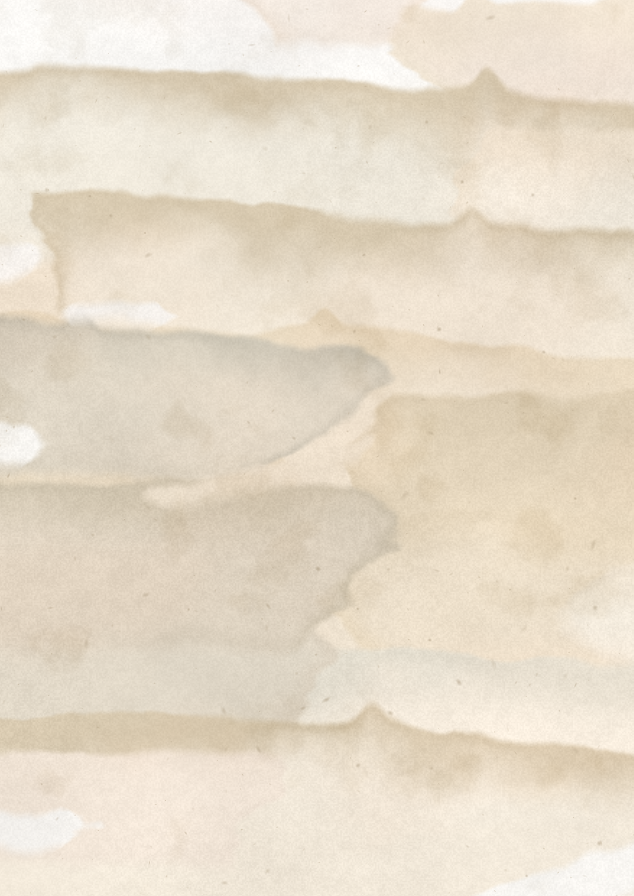
Give the GLSL for this texture, as a WebGL 1 fragment shader.

```glsl
precision highp float;
uniform vec2 u_resolution;

const vec3 WHITE = vec3(0.975, 0.968, 0.955);
const vec3 PEARL = vec3(0.955, 0.925, 0.872);
const vec3 LINEN = vec3(0.932, 0.885, 0.812);
const vec3 SAND = vec3(0.90, 0.84, 0.74);
const vec3 STONE = vec3(0.865, 0.82, 0.75);
const vec3 DUNE = vec3(0.835, 0.775, 0.67);
const vec3 GREY = vec3(0.785, 0.76, 0.70);
const vec3 MIST = vec3(0.885, 0.865, 0.81);
const vec3 BLUSH = vec3(0.95, 0.90, 0.845);
const float NO_BUMP = -5.0;

float hash(vec2 p) {
  vec3 q = fract(vec3(p.xyx) * 0.1031);
  q += dot(q, q.yzx + 33.33);
  return fract((q.x + q.y) * q.z);
}

float noise(vec2 p) {
  vec2 i = floor(p), f = fract(p);
  f = f * f * (3.0 - 2.0 * f);
  return mix(mix(hash(i), hash(i + vec2(1.0, 0.0)), f.x),
             mix(hash(i + vec2(0.0, 1.0)), hash(i + 1.0), f.x), f.y);
}

float fbm(vec2 p) {
  float sum = 0.0, amp = 0.5;
  for (int i = 0; i < 5; i++) {
    sum += amp * noise(p);
    p = p * 2.03 + 17.3;
    amp *= 0.5;
  }
  return sum;
}

// box: left, right, top, bottom; form: bend, bump x, tip height, taper
vec3 wash(vec3 under, vec2 uv, vec4 box, vec4 form, vec3 rim, vec3 body) {
  vec2 seed = box.zw * 37.0 + 40.0;
  vec2 p = uv;
  p.y -= form.x * uv.x * uv.x;
  p.x += 0.16 * (fbm(uv * vec2(5.0, 13.0) + seed) - 0.48);
  p.y += 0.04 * (fbm(uv * vec2(7.0, 4.0) + seed + 9.0) - 0.48);
  float bump = (uv.x - form.y) / 0.022;
  float below = box.z + 0.02 * exp(-bump * bump) - p.y;
  float offset = p.y - form.z;
  float pinch = form.w * 0.16 * offset * offset / (abs(offset) + 0.04);
  float sides = min(p.x - box.x, box.y - p.x) - pinch;
  float inside = min(min(below, (p.y - box.w) * 0.6), sides * 0.6);
  float soft = mix(0.003, 0.015, noise(uv * 9.0 + seed));
  float cover = smoothstep(-0.002, soft, inside);
  float depth = min(below, sides + 0.015);
  float patchy = fbm(uv * vec2(7.0, 9.0) + seed) - 0.48;
  float fade = smoothstep(0.0, 0.085, depth + 0.11 * patchy);
  float dried = exp(-pow((inside - 0.009) / 0.007, 2.0)) * smoothstep(-0.1, 0.15, patchy);
  vec3 tone = mix(rim, body, fade) - dried * 0.18 * (body - rim + 0.08);
  return mix(under, tone, cover * 0.9);
}

// Sparse fibres and dust caught in the paper
float specks(vec2 p, float cells, float chance) {
  vec2 id = floor(p * cells);
  vec2 d = fract(p * cells) - 0.2 - 0.6 * vec2(hash(id + 3.1), hash(id + 8.7));
  float angle = 6.283 * hash(id + 5.2);
  vec2 axis = vec2(cos(angle), sin(angle));
  float stretch = mix(0.3, 1.0, hash(id + 6.6));
  float r = length(vec2(dot(d, axis) * stretch, dot(d, vec2(-axis.y, axis.x))));
  float size = mix(0.04, 0.10, hash(id + 1.9));
  return step(hash(id + 12.4), chance) * (1.0 - smoothstep(0.0, size, r)) * hash(id + 2.3);
}

void main() {
  vec2 uv = gl_FragCoord.xy / u_resolution;
  vec2 p = gl_FragCoord.xy / u_resolution.y;
  vec3 c = mix(LINEN, WHITE, smoothstep(0.80, 0.93, uv.y));

  // Upper washes
  c = wash(c, uv, vec4(0.34, 0.76, 1.10, 0.925), vec4(0.06, NO_BUMP, 1.03, 9.0), BLUSH, mix(BLUSH, WHITE, 0.4));
  c = wash(c, uv, vec4(0.66, 1.6, 1.0, 0.80), vec4(0.0, 0.75, 0.95, 6.0), LINEN, BLUSH);
  c = wash(c, uv, vec4(-0.6, 1.6, 0.923, 0.70), vec4(-0.035, 0.77, 0.8, 0.0), DUNE, vec3(0.937, 0.915, 0.865));
  c = wash(c, uv, vec4(0.71, 1.6, 0.88, 0.74), vec4(-0.02, NO_BUMP, 0.82, 10.0), LINEN, PEARL);
  c = wash(c, uv, vec4(0.06, 1.6, 0.782, 0.60), vec4(-0.04, 0.745, 0.73, 5.0), DUNE, mix(LINEN, PEARL, 0.5));
  c = wash(c, uv, vec4(-0.6, 1.6, 0.645, 0.40), vec4(-0.04, 0.51, 0.5, 0.0), SAND, LINEN);

  // Middle washes meeting in rounded tips
  c = wash(c, uv, vec4(0.53, 1.6, 0.565, 0.30), vec4(0.0, NO_BUMP, 0.50, 7.0), mix(DUNE, SAND, 0.4), SAND);
  c = wash(c, uv, vec4(0.50, 1.6, 0.43, 0.20), vec4(0.0, NO_BUMP, 0.33, 9.0), SAND, mix(SAND, LINEN, 0.7));
  c = wash(c, uv, vec4(0.88, 1.6, 0.37, 0.25), vec4(0.0, NO_BUMP, 0.31, 12.0), LINEN, PEARL);
  c = wash(c, uv, vec4(0.20, 1.6, 0.278, 0.08), vec4(-0.01, NO_BUMP, 0.22, 6.0), MIST, PEARL);
  c = wash(c, uv, vec4(-0.6, 0.46, 0.495, 0.41), vec4(-0.05, NO_BUMP, 0.46, 8.0), SAND, mix(SAND, LINEN, 0.5));
  c = wash(c, uv, vec4(-0.6, 0.585, 0.645, 0.465), vec4(-0.09, 0.13, 0.61, 11.0), GREY, mix(STONE, MIST, 0.4));
  c = wash(c, uv, vec4(-0.6, 0.56, 0.34, 0.14), vec4(0.0, NO_BUMP, 0.27, 7.0), STONE, mix(STONE, MIST, 0.4));
  c = wash(c, uv, vec4(-0.6, 0.63, 0.46, 0.27), vec4(0.0, NO_BUMP, 0.405, 11.0), mix(GREY, DUNE, 0.5), STONE);
  c = wash(c, uv, vec4(0.22, 0.57, 0.440, 0.402), vec4(0.27, NO_BUMP, 0.425, 25.0), LINEN, LINEN);

  // Lower washes
  c = wash(c, uv, vec4(-0.6, 1.6, 0.208, -0.3), vec4(-0.045, 0.585, 0.1, 0.0), DUNE, mix(LINEN, PEARL, 0.7));
  c = wash(c, uv, vec4(-0.6, 0.46, 0.165, 0.03), vec4(-0.05, NO_BUMP, 0.12, 9.0), BLUSH, BLUSH);

  // Bare paper left between strokes
  c = wash(c, uv, vec4(-0.6, 0.055, 0.735, 0.69), vec4(0.0, NO_BUMP, 0.712, 30.0), WHITE, WHITE);
  c = wash(c, uv, vec4(0.12, 0.30, 0.666, 0.634), vec4(-0.1, NO_BUMP, 0.65, 45.0), WHITE, WHITE);
  c = wash(c, uv, vec4(-0.6, 0.08, 0.53, 0.48), vec4(0.0, NO_BUMP, 0.505, 30.0), WHITE, WHITE);
  c = wash(c, uv, vec4(-0.6, 0.13, 0.10, 0.05), vec4(0.0, NO_BUMP, 0.075, 30.0), WHITE, WHITE);
  c = wash(c, uv, vec4(0.70, 1.6, -0.08, -0.15), vec4(0.15, NO_BUMP, -0.1, 0.0), WHITE, WHITE);

  // Pigment clouds, small stains and paper grain
  c += 0.085 * (fbm(p * vec2(7.0, 10.0) + 4.0) - 0.48);
  c -= vec3(0.03, 0.035, 0.045) * smoothstep(0.58, 0.75, fbm(p * 15.0 + 60.0));
  c += vec3(0.008, -0.002, -0.006) * smoothstep(0.45, 0.7, fbm(uv * vec2(2.5, 6.0) + 21.0));
  float grain = 0.3 * noise(p * 110.0) + 0.7 * noise(p * 620.0 + 31.0) - 0.5;
  c += grain * mix(0.045, 0.075, noise(p * 5.0));
  c = mix(c, vec3(0.62, 0.55, 0.44), 0.45 * specks(p, 26.0, 0.22));
  c = mix(c, vec3(0.68, 0.61, 0.50), 0.40 * specks(p + 0.37, 60.0, 0.22));
  gl_FragColor = vec4(clamp(c, 0.0, 1.0), 1.0);
}
```
